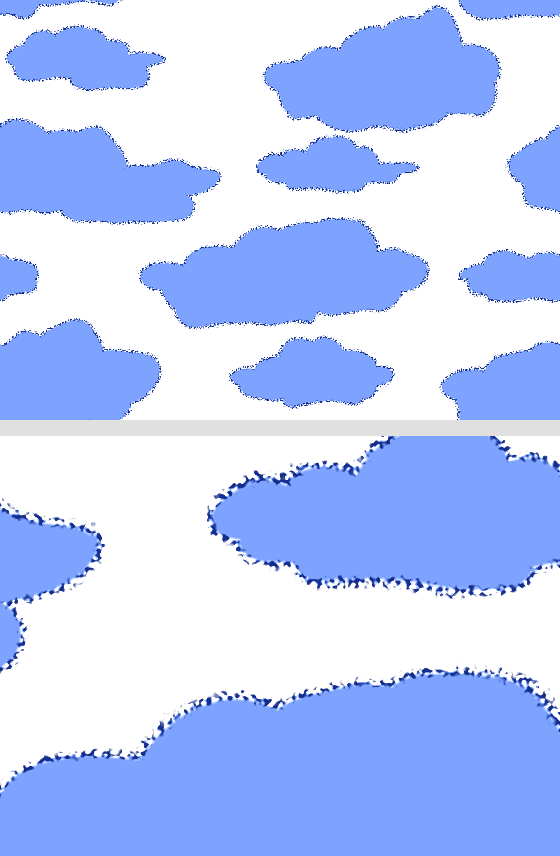
Top: the whole. Bottom: its middle third, enlarged.
Give the GLSL for this pattern, as a Shadertoy shader.

```glsl
const vec2 TILE = vec2(4.0 / 3.0, 1.0);
const vec3 SKY_BLUE = vec3(0.49, 0.64, 1.0);
const vec3 INK_NAVY = vec3(0.08, 0.18, 0.55);

vec2 hash2(vec2 p) {
    vec3 h = fract(p.xyx * vec3(0.1031, 0.1030, 0.0973));
    h += dot(h, h.yzx + 33.33);
    return fract((h.xx + h.yz) * h.zy);
}

// Gradient noise that wraps after a whole number of cells
float gradientCorner(vec2 cell, vec2 offset, vec2 cells) {
    float angle = 6.2832 * hash2(mod(cell, cells) + cells.yx).x;
    return dot(vec2(cos(angle), sin(angle)), offset);
}

float gradientNoise(vec2 uv, vec2 cells) {
    vec2 p = uv * cells, i = floor(p), f = p - i;
    vec2 s = f * f * f * (f * (f * 6.0 - 15.0) + 10.0), e = vec2(1, 0);
    float low = mix(gradientCorner(i, f, cells),
                    gradientCorner(i + e.xy, f - e.xy, cells), s.x);
    float high = mix(gradientCorner(i + e.yx, f - e.yx, cells),
                     gradientCorner(i + e.xx, f - e.xx, cells), s.x);
    return mix(low, high, s.y);
}

float ellipseDistance(vec2 p, vec2 radius) {
    p += 1e-5;
    float k = length(p / radius);
    return k * (k - 1.0) / length(p / (radius * radius));
}

float slabDistance(vec2 p, vec2 halfSize) {
    vec2 q = abs(p) - halfSize + halfSize.y;
    return length(max(q, 0.0)) + min(max(q.x, q.y), 0.0) - halfSize.y;
}

// Two flat slabs below, a row of puffs above
float cloudDistance(vec2 p, vec2 size, float seed) {
    vec2 lean = hash2(vec2(seed, 71.0)) - 0.5;
    float d = slabDistance(p + size * vec2(0.0, 0.52), size * vec2(0.92, 0.42));
    d = min(d, slabDistance(p - size * vec2(lean.x, -0.82), size * vec2(0.55, 0.34)));
    for (float i = 0.0; i < 6.0; i++) {
        vec2 r = hash2(vec2(i + 3.0, seed * 7.0 + 5.0));
        float t = i / 2.5 - 1.0 + 0.22 * (r.x - 0.5);
        float fromPeak = t - 0.8 * lean.y;
        float top = size.y * max(1.0 - 0.8 * fromPeak * fromPeak - 0.4 * r.y, 0.0);
        float bottom = -0.6 * size.y;
        vec2 center = vec2(0.75 * size.x * t, 0.5 * (top + bottom));
        vec2 radius = vec2(size.x * (0.23 + 0.12 * r.x), 0.5 * (top - bottom));
        d = min(d, ellipseDistance(p - center, radius));
    }
    return d;
}

// Each row holds one large and one small cloud
float skyDistance(vec2 p) {
    float d = 1.0;
    for (float i = 0.0; i < 8.0; i++) {
        float row = floor(i / 2.0), small = mod(i, 2.0);
        vec2 r = hash2(vec2(i + 11.0, 29.0));
        vec2 center = vec2(row * 0.67 + floor(row / 2.0) * 0.2 + small * 0.667, (row + 0.5) / 4.0);
        center += (r - 0.5) * vec2(0.16, 0.07);
        vec2 size = mix(vec2(0.31, 0.13), vec2(0.18, 0.07), small) * (0.85 + 0.3 * r.yx);
        vec2 q = p - center;
        q -= TILE * round(q / TILE);
        d = min(d, cloudDistance(q, size, i + 1.0));
    }
    return d;
}

void mainImage(out vec4 fragColor, in vec2 fragCoord) {
    vec2 uv = fragCoord / iResolution.xy;
    float pixel = 1.0 / iResolution.y;

    // Hand-drawn wobble of the contours
    vec2 wobble = vec2(gradientNoise(uv, vec2(12, 9)), gradientNoise(uv, vec2(16, 12)));
    float d = skyDistance(uv * TILE + 0.018 * wobble);

    // Ragged fill
    float rough = gradientNoise(uv, vec2(240, 180));
    float grain = gradientNoise(uv, vec2(320, 240));
    float edge = d + 0.005 * rough;
    vec3 color = mix(vec3(1), SKY_BLUE, 1.0 - smoothstep(-0.5 * pixel, 0.5 * pixel, edge));

    // White flecks and navy ink grains along the contour
    float flecks = (1.0 - smoothstep(0.002, 0.005, abs(d - 0.001))) * smoothstep(0.05, 0.2, -grain);
    float ink = (1.0 - smoothstep(0.0015, 0.0045, abs(edge))) * smoothstep(0.0, 0.18, grain);
    color = mix(color, vec3(1), flecks);
    color = mix(color, INK_NAVY, ink);
    fragColor = vec4(color, 1);
}
```
